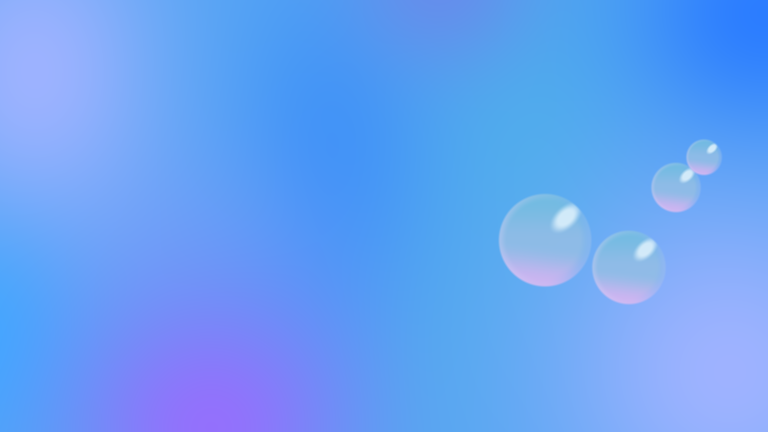
Reproduce this background procedurally as a WebGL 2 fragment shader.

```glsl
#version 300 es
precision highp float;
// Soft blue and violet colour clouds with four glassy bubbles on the right.

#define BASE_BLUE vec3(0.33, 0.645, 0.95)
#define LAVENDER vec3(0.62, 0.70, 1.0)
#define VIOLET vec3(0.59, 0.43, 0.99)
#define DEEP_BLUE vec3(0.24, 0.57, 0.97)
#define ROYAL_BLUE vec3(0.17, 0.49, 1.0)
#define AQUA vec3(0.30, 0.68, 0.92)
#define SKY_BLUE vec3(0.25, 0.66, 1.0)
#define FILM_TOP vec3(0.46, 0.74, 0.88)
#define FILM_PINK vec3(0.83, 0.71, 0.94)
#define GLINT_TILT 0.76

uniform vec2 u_resolution;
out vec4 fragColor;

// Gaussian falloff with separate horizontal and vertical reach.
float glow(vec2 p, vec2 center, vec2 reach) {
  vec2 d = (p - center) / reach;
  return exp(-dot(d, d));
}

mat2 rotation(float a) {
  float c = cos(a), s = sin(a);
  return mat2(c, -s, s, c);
}

// Layered colour clouds, measured in canvas heights.
vec3 backdrop(vec2 p) {
  vec3 color = BASE_BLUE;
  color = mix(color, AQUA, 0.9 * glow(p, vec2(1.22, 0.72), vec2(0.30, 0.48)));
  color = mix(color, AQUA, 0.5 * glow(p, vec2(1.00, 0.18), vec2(0.18, 0.40)));
  color = mix(color, DEEP_BLUE, 0.95 * glow(p, vec2(0.76, 0.64), vec2(0.23, 0.38)));
  color = mix(color, vec3(0.41, 0.54, 0.92), 0.85 * glow(p, vec2(1.02, 1.04), vec2(0.21, 0.20)));
  color = mix(color, vec3(0.42, 0.62, 0.97), 0.6 * glow(p, vec2(0.40, 0.46), vec2(0.34, 0.24)));
  color = mix(color, LAVENDER, 0.98 * glow(p, vec2(0.08, 0.83), vec2(0.29, 0.40)));
  color = mix(color, SKY_BLUE, 0.95 * glow(p, vec2(-0.04, 0.20), vec2(0.23, 0.27)));
  color = mix(color, VIOLET, 0.95 * glow(p, vec2(0.49, 0.01), vec2(0.32, 0.31)));
  color = mix(color, LAVENDER, glow(p, vec2(1.69, 0.14), vec2(0.42, 0.43)));
  color = mix(color, ROYAL_BLUE, glow(p, vec2(1.77, 0.97), vec2(0.30, 0.27)));
  return color;
}

// One bubble: tinted film, pale rim and a tilted glint.
vec3 addBubble(vec3 color, vec2 p, vec2 center, float radius) {
  vec2 q = (p - center) / radius;
  float dist = length(q);
  float pixel = 1.5 / (u_resolution.y * radius);
  float inside = 1.0 - smoothstep(1.0 - pixel, 1.0 + pixel, dist);

  // Film shifts from aqua at the top to pink at the bottom.
  vec3 film = mix(FILM_TOP, vec3(0.57, 0.74, 0.90), smoothstep(0.9, 0.0, q.y));
  film = mix(film, FILM_PINK, smoothstep(-0.1, -0.95, q.y + 0.12 * q.x));
  float rightFade = smoothstep(0.72, 1.0, dist) * smoothstep(0.0, 0.9, q.x);
  vec3 glass = mix(color, film, 0.92 - 0.5 * rightFade);

  // Rim light is strongest on the left.
  float rim = smoothstep(0.82, 1.0, dist) * (0.10 + 0.25 * smoothstep(0.4, -0.9, q.x));
  glass = mix(glass, vec3(0.82, 0.81, 0.97), rim);

  vec2 g = rotation(GLINT_TILT) * (q - vec2(0.45, 0.49));
  float glint = 1.0 - smoothstep(0.45, 1.15, length(g / vec2(0.40, 0.23)));
  glass = mix(glass, vec3(0.88, 0.95, 0.99), 0.85 * glint);
  return mix(color, glass, inside);
}

void main() {
  vec2 p = gl_FragCoord.xy / u_resolution.y;
  p.x += 0.5 * (16.0 / 9.0 - u_resolution.x / u_resolution.y);
  vec3 color = backdrop(p);

  // Center and radius of each bubble.
  vec3 bubbles[4] = vec3[4](
    vec3(1.262, 0.444, 0.107), vec3(1.456, 0.381, 0.085),
    vec3(1.565, 0.566, 0.057), vec3(1.630, 0.636, 0.041));
  for (int i = 0; i < 4; i++) {
    color = addBubble(color, p, bubbles[i].xy, bubbles[i].z);
  }
  fragColor = vec4(color, 1.0);
}
```
